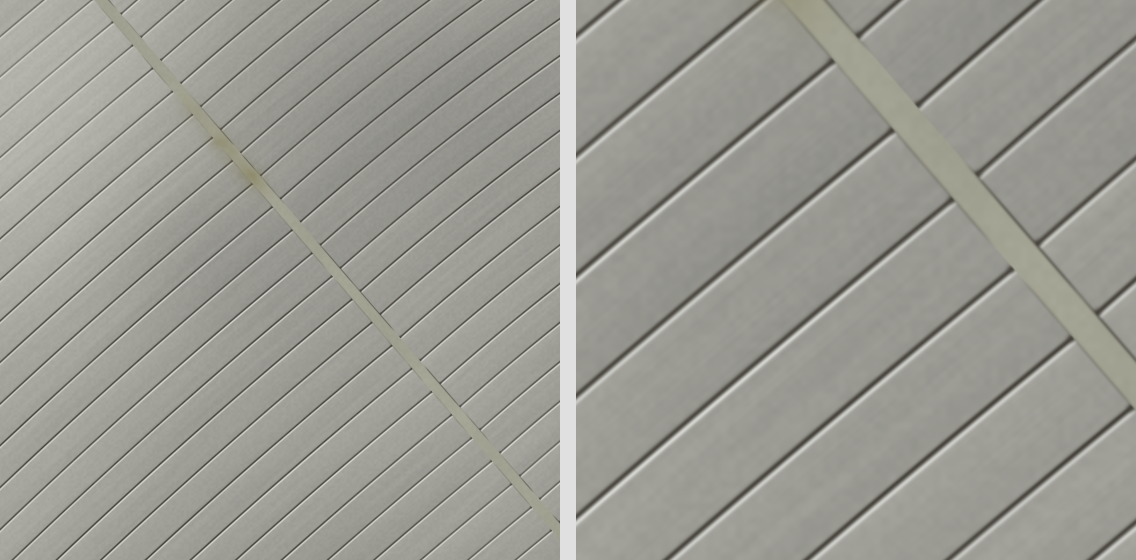
Left, the full canvas; right, a detail of the centre.
This texture is drawn by a three.js fragment shader. Its source:

```glsl
// Diagonal pale grey metal slats with lit grooves, crossed by a narrow stained joint strip.
#define PITCH 0.0715        // groove spacing measured down the canvas
#define GROOVE_SLOPE 0.85   // rise of the grooves
#define STRIP_SLOPE 0.863   // run of the strip per unit down
#define STRIP_START 0.181   // strip centre at the top edge
#define STRIP_HALF 0.0098
#define GROOVE_WIDTH 0.0016
#define GLINT_OFFSET 0.0029
#define GLINT_WIDTH 0.0015
#define GRAIN 0.022

varying vec2 vUv;

const vec3 SLAT_TINT = vec3(1.0, 0.998, 0.955);
const vec3 GROOVE_COLOR = vec3(0.27, 0.26, 0.23);
const vec3 GLINT_COLOR = vec3(0.85, 0.85, 0.83);
const vec3 STRIP_COLOR = vec3(0.635, 0.635, 0.575);
const vec3 STAIN_COLOR = vec3(0.50, 0.48, 0.32);

float hash(vec2 p) {
  p = fract(p * vec2(0.1031, 0.1173));
  p += dot(p, p.yx + 33.33);
  return fract((p.x + p.y) * p.x * 7.31);
}

float noise(vec2 p) {
  vec2 i = floor(p);
  vec2 f = fract(p);
  f = f * f * (3.0 - 2.0 * f);
  return mix(mix(hash(i), hash(i + vec2(1.0, 0.0)), f.x),
             mix(hash(i + vec2(0.0, 1.0)), hash(i + vec2(1.0, 1.0)), f.x), f.y);
}

// Soft bell of the given width
float bell(float x, float width) {
  return exp(-x * x / (width * width));
}

// Soft round patch
float patchAt(vec2 p, vec2 center, vec2 size) {
  vec2 d = (p - center) / size;
  return exp(-dot(d, d));
}

void main() {
  vec2 p = vec2(vUv.x, 1.0 - vUv.y); // y runs down

  // Joint strip, signed distance from its centre
  float side = p.x - STRIP_START - STRIP_SLOPE * p.y;
  float stripDist = side / length(vec2(1.0, STRIP_SLOPE));
  float right = step(0.0, side);

  // Slat coordinate, bowed a little on each side of the strip
  float bow = 0.02 * abs(side) - mix(0.04, 0.075, right) * side * side;
  float slat = (p.y + GROOVE_SLOPE * p.x + bow) / PITCH + 0.05 + 0.03 * right;
  float id = floor(slat);
  float across = fract(slat);
  float perp = PITCH / length(vec2(1.0, GROOVE_SLOPE));
  float grooveDist = (fract(slat + 0.5) - 0.5) * perp;
  float along = (p.x - GROOVE_SLOPE * p.y) / length(vec2(1.0, GROOVE_SLOPE));

  // Broad light over the sheet
  float light = 0.612;
  light += 0.075 * patchAt(p, vec2(0.03, 0.30), vec2(0.28, 0.36));
  light += 0.035 * patchAt(p, vec2(0.22, 0.05), vec2(0.30, 0.20));
  light += 0.030 * patchAt(p, vec2(0.0, 0.95), vec2(0.25, 0.20));
  light += 0.020 * patchAt(p, vec2(0.85, 0.75), vec2(0.35, 0.30));
  light -= 0.040 * patchAt(p, vec2(0.70, 0.20), vec2(0.30, 0.20));
  light -= 0.035 * patchAt(p, vec2(0.40, 0.47), vec2(0.20, 0.13));

  // Slat shading, lengthwise streaks and fine grain
  light += 0.030 * (0.5 - across);
  light += 0.016 * (hash(vec2(id + 3.0, 7.0 + right * 11.0)) - 0.5);
  light += 0.022 * (noise(vec2(along * 5.0 + 20.0, slat * 7.0)) - 0.5);
  light += 0.012 * (noise(vec2(along * 12.0 + 40.0, slat * 24.0)) - 0.5);
  float grain = noise(p * 230.0) - 0.5;
  light += GRAIN * grain;
  vec3 color = light * SLAT_TINT;

  // Grooves, fading unevenly, with a bright lower lip
  float wear = noise(vec2(along * 9.0 + 30.0, id * 3.7));
  float pale = patchAt(p, vec2(0.05, 0.12), vec2(0.28, 0.25))
             + 0.6 * patchAt(p, vec2(0.95, 0.85), vec2(0.25, 0.25));
  float dark = (0.80 + 0.25 * wear) * (1.0 - 0.45 * pale);
  float shine = 0.62 + 0.35 * noise(vec2(along * 6.0 + 60.0, id * 2.3));
  shine += 0.15 * smoothstep(0.3, 0.9, p.y);
  shine *= 1.0 - 0.65 * patchAt(p, vec2(0.72, 0.15), vec2(0.30, 0.25));
  color = mix(color, GLINT_COLOR, min(shine, 1.0) * bell(grooveDist - GLINT_OFFSET, GLINT_WIDTH));
  color = mix(color, GROOVE_COLOR, min(dark, 1.0) * bell(grooveDist, GROOVE_WIDTH));

  // Dark dots where grooves meet the strip
  float endDist = abs(stripDist) - STRIP_HALF - 0.001;
  color = mix(color, GROOVE_COLOR, 0.6 * bell(length(vec2(endDist, grooveDist)), 0.0026));

  // Strip body and its broken edge shadows
  float stripMask = 1.0 - smoothstep(-0.0009, 0.0009, abs(stripDist) - STRIP_HALF);
  float stripLight = 1.0 + 0.06 * (noise(p * 16.0) - 0.5) + 0.03 * grain;
  color = mix(color, STRIP_COLOR * stripLight, stripMask);
  float edgeWear = smoothstep(0.2, 0.8, noise(vec2(p.y * 45.0, 9.0 + 5.0 * right)));
  float edge = bell(abs(stripDist) - STRIP_HALF, 0.0012);
  color = mix(color, GROOVE_COLOR, edge * edgeWear * mix(0.22, 0.55, right));

  // Yellow-brown stains seeping from the strip
  float stain = patchAt(p, vec2(0.445, 0.318), vec2(0.035, 0.032))
              + 0.75 * patchAt(p, vec2(0.395, 0.262), vec2(0.035, 0.035))
              + 0.45 * patchAt(p, vec2(0.34, 0.205), vec2(0.035, 0.035));
  stain *= bell(stripDist + 0.004, 0.022) * (0.5 + 0.7 * noise(p * 55.0));
  color = mix(color, STAIN_COLOR, clamp(0.55 * stain, 0.0, 0.7));

  gl_FragColor = vec4(clamp(color, 0.0, 1.0), 1.0);
}
```
